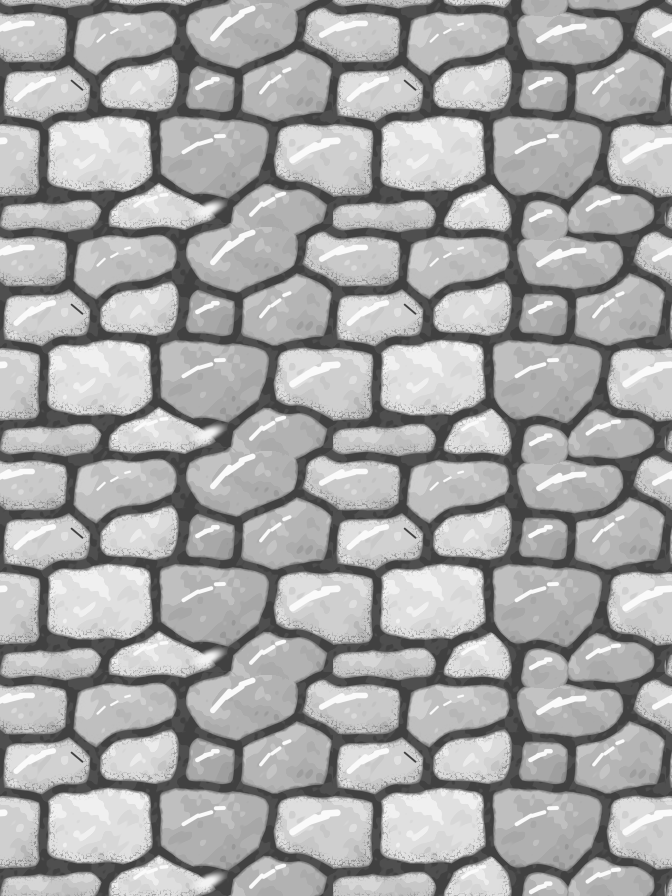
Reproduce this texture procedurally as a WebGL 1 fragment shader.

```glsl
precision highp float;
uniform vec2 u_resolution;

const vec2 REPEATS = vec2(2.0175, 4.0);
const vec2 TILE = vec2(285.5, 192.0);   // motif units, y runs downward
const float GAP = 7.0;                  // least mortar width
const float RIM = 2.6;                  // dark edge of a stone
const float WOBBLE = 1.5;
const float MORTAR_DARK = 0.255;
const float MORTAR_LIGHT = 0.31;
const float RIM_TONE = 0.50;
const float GLINT_TONE = 0.98;

struct Stone { float d; float tone; float gloss; vec2 q; vec2 size; vec2 seed; };
Stone hit;
float nextD;

vec2 hash2(vec2 p) {
  return fract(sin(vec2(dot(p, vec2(127.1, 311.7)), dot(p, vec2(269.5, 183.3)))) * 4375.85);
}

// Cellular noise: distance to the closest scattered point
float cells(vec2 p) {
  float d = 2.0;
  for (int j = -1; j <= 1; j++)
    for (int i = -1; i <= 1; i++) {
      vec2 g = floor(p) + vec2(float(i), float(j));
      d = min(d, length(g + hash2(g) - p));
    }
  return d;
}

// Layered sines, about -1 to 1
float mottle(vec2 p) {
  float a = sin(p.x * 0.11 + 1.7 * sin(p.y * 0.09));
  float b = sin(p.y * 0.21 - p.x * 0.13 + 1.3 * sin(p.x * 0.17));
  return 0.5 * a + 0.35 * b + 0.15 * sin(p.x * 0.47 + p.y * 0.39);
}

vec2 turn(vec2 p, float a) {
  return vec2(p.x * cos(a) + p.y * sin(a), p.y * cos(a) - p.x * sin(a));
}

float capsule(vec2 p, float reach) {
  return length(vec2(max(abs(p.x) - reach, 0.0), p.y));
}

// form: tilt, taper downward, wedge rightward, roundness; equal tones fuse
void stone(vec2 p, vec2 centre, vec2 size, vec4 form, float tone, float gloss) {
  vec2 q = p - centre;
  q = turn(q - TILE * floor(q / TILE + 0.5), form.x);
  vec2 s = q + WOBBLE * sin(q.yx * 0.13 + centre);
  vec2 u = clamp(s / size, -1.0, 1.0);
  s /= 1.0 + form.yz * u.yx;
  float r = form.w * min(size.x, size.y);
  vec2 b = abs(s) - size + r;
  float d = length(max(b, 0.0)) + min(max(b.x, b.y), 0.0) - r;
  bool fused = tone == hit.tone;
  if (d < hit.d) {
    if (!fused) nextD = hit.d;
    hit = Stone(d, tone, gloss, q, size, centre);
  } else if (!fused) nextD = min(nextD, d);
}

void layStones(vec2 p) {
  float odd = mod(floor(p.x / TILE.x), 2.0);
  hit = Stone(1e3, -1.0, 0.0, vec2(0.0), vec2(1.0), vec2(0.0));
  nextD = 1e3;
  // Stones that differ between columns
  stone(p, mix(vec2(210, 25), vec2(204, 34), odd), mix(vec2(47, 29), vec2(45, 22), odd),
        vec4(mix(-0.25, 0.05, odd), -0.08, -0.08, 0.8), 0.70, 1.0);
  stone(p, vec2(238, 180), mix(vec2(42, 24), vec2(36, 20), odd),
        vec4(mix(-0.2, 0.0, odd), 0.15, -0.1, 0.85), 0.70, 0.7);
  if (odd > 0.5) stone(p, vec2(181, 191), vec2(20, 19), vec4(0.1, 0.0, 0.0, 0.8), 0.70, 0.8);
  stone(p, mix(vec2(136, 177), vec2(125, 178), odd), mix(vec2(38, 19), vec2(26, 21), odd),
        vec4(0.0, 0.5 - 0.2 * odd, 0.0, 0.7), 0.87, 0.6);
  // Upper course
  stone(p, vec2(302, 31), vec2(43, 22), vec4(0.1, 0.0, 0.08, 0.7), 0.79, 1.0);
  stone(p, vec2(106, 34), vec2(45, 24), vec4(-0.16, 0.0, -0.15, 0.85), 0.75, 0.4);
  // Middle course
  stone(p, vec2(38, 81), vec2(40, 23), vec4(-0.12, 0.0, 0.05, 0.9), 0.82, 1.0);
  stone(p, vec2(119, 72), vec2(34, 23), vec4(-0.15, 0.0, 0.2, 0.8), 0.86, 0.0);
  stone(p, vec2(181, 78), vec2(21, 20), vec4(0.1, 0.0, 0.0, 0.65), 0.66, 0.8);
  stone(p, vec2(245, 75), vec2(41, 27), vec4(-0.28, 0.0, 0.2, 0.8), 0.71, 0.6);
  // Tall course
  stone(p, vec2(85, 132), vec2(45, 32), vec4(0.04, 0.0, 0.03, 0.4), 0.88, 0.0);
  stone(p, vec2(182, 134), vec2(45, 34), vec4(0.06, -0.13, 0.0, 0.6), 0.69, 0.7);
  stone(p, vec2(278, 137), vec2(42, 31), vec4(0.03, -0.04, 0.06, 0.45), 0.81, 1.2);
  // Thin course
  stone(p, vec2(42, 186), vec2(45, 12.5), vec4(-0.03, 0.0, 0.05, 0.95), 0.78, 0.0);
}

float stoneShade(vec2 local, float edge, float px) {
  vec2 u = hit.q / hit.size;
  float light = 0.75 * mottle(hit.q * 1.2 + hit.seed) - 0.65 * u.y - 0.3 * u.x;
  float v = hit.tone + 0.06 * smoothstep(0.35, 0.45, light) - 0.035 * smoothstep(0.35, 0.45, -light);
  v -= 0.06 * smoothstep(0.95, 1.05, -light);
  // Pitted grain on the pale stones, stronger low down
  float grain = smoothstep(0.45, 0.7, cells(hit.q * 0.5 + hit.seed));
  v -= 0.2 * grain * smoothstep(0.74, 0.8, hit.tone) * smoothstep(-9.0, -2.0, edge + 3.0 * u.y);
  // Slanted glints
  for (int i = 0; i < 3; i++) {
    float k = float(i);
    vec2 at = hit.size * vec2(-0.42 + 0.27 * k, -0.18 - 0.17 * k);
    float reach = hit.size.x * (0.23 - 0.06 * k) * hit.gloss;
    float d = capsule(turn(hit.q - at, -0.6 + 0.25 * k), reach) - 2.4 * hit.gloss;
    v = mix(v, GLINT_TONE, smoothstep(px, -px, d) * step(0.01, hit.gloss));
  }
  // Short crack
  float crack = capsule(turn(local - vec2(66, 73), 0.7), 6.0) - 0.8;
  v = mix(v, MORTAR_DARK, smoothstep(px, -px, crack));
  return mix(v, RIM_TONE, smoothstep(-RIM, 0.0, edge + 0.6 * mottle(hit.q * 4.0)));
}

void main() {
  vec2 uv = gl_FragCoord.xy / u_resolution;
  vec2 p = vec2(uv.x, 1.0 - uv.y) * REPEATS * TILE;
  vec2 local = mod(p, TILE);
  float px = 0.7 * REPEATS.y * TILE.y / u_resolution.y;

  layStones(p);
  float edge = max(hit.d, 0.5 * (hit.d - nextD + GAP));

  float rough = mottle(local * 1.6) + cells(local * 0.12) - 0.5;
  float mortar = mix(MORTAR_DARK, MORTAR_LIGHT, smoothstep(-0.15, 0.15, rough));
  float v = mix(mortar, stoneShade(local, edge, px), smoothstep(px, -px, edge));

  // Pale smear across the joint in even columns
  float even = 1.0 - mod(floor(p.x / TILE.x), 2.0);
  vec2 smear = turn(local - vec2(178, 180), -0.4) / vec2(20, 8);
  v = mix(v, 0.95, even * smoothstep(1.0, 0.2, length(smear)));
  gl_FragColor = vec4(vec3(v), 1.0);
}
```
